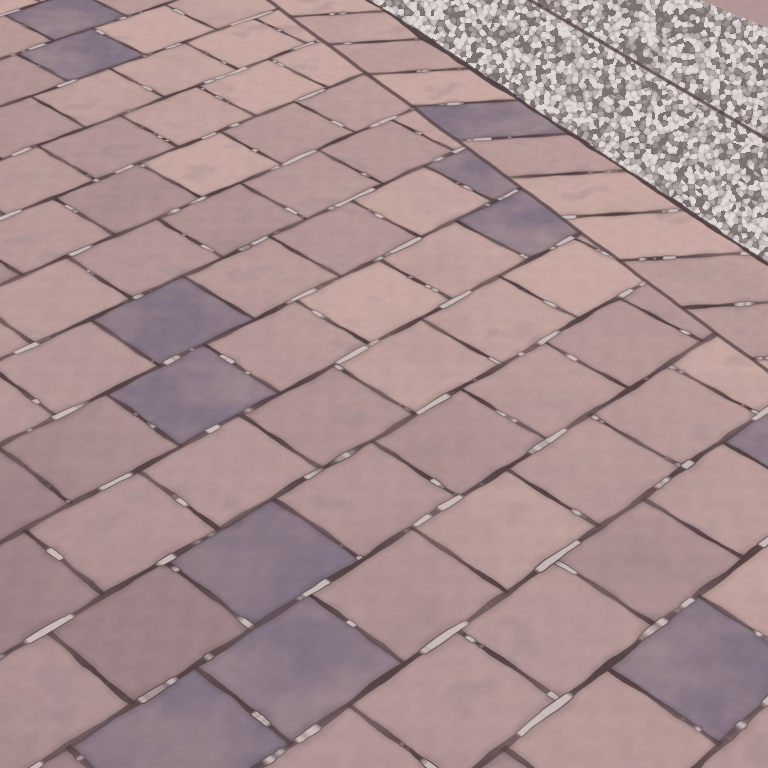
This texture is drawn by a WebGL 1 fragment shader. Its source:

```glsl
precision highp float;
// Weathered brick paving in perspective, with a brick edging and a pebbled kerb.
// A plane projection gives course and brick coordinates; layered sines wear the
// joints and mottle the clay, cellular noise makes the pebbles.
uniform vec2 u_resolution;

const vec3 PEACH = vec3(0.78, 0.66, 0.635);
const vec3 ROSE = vec3(0.70, 0.59, 0.585);
const vec3 MAUVE = vec3(0.61, 0.51, 0.52);
const vec3 VIOLET = vec3(0.51, 0.455, 0.51);
const vec3 JOINT = vec3(0.33, 0.26, 0.27);
const vec3 MORTAR = vec3(0.85, 0.80, 0.79);
const vec3 PEBBLE_DARK = vec3(0.48, 0.44, 0.44);
const vec3 PEBBLE_LIGHT = vec3(0.88, 0.85, 0.84);
const float BRICK_RATE = 8.3;    // bricks along a course
const float COURSE_RATE = 11.44; // courses towards the horizon
const float EDGE_RATE = 36.5;    // bricks along the edging
const float BED_WIDTH = 0.026;
const float CROSS_WIDTH = 0.019;
const float VIOLET_SHARE = 0.13;
const float PEBBLE_COUNT = 145.0;

float hash(vec2 p) {
  return fract(sin(dot(p, vec2(127.1, 311.7))) * 43758.55);
}

float ripple(vec2 p) {
  float sum = 0.0, amp = 0.5;
  for (int i = 0; i < 4; i++) {
    sum += amp * sin(p.x + 1.7 * sin(p.y));
    p = mat2(1.5, 1.2, -1.2, 1.5) * p + 2.3;
    amp *= 0.6;
  }
  return sum;
}

float seam(float d, float halfWidth, float aa) {
  return 1.0 - smoothstep(halfWidth - aa, halfWidth + aa, d);
}

// Signed distance to a line crossing the top at x0; positive on the paved side.
float side(vec2 q, float x0, float slope) {
  return (q.y - slope * (q.x - x0)) / sqrt(1.0 + slope * slope);
}

// Clay colour: one tone per brick, paler with light, some stained violet.
vec3 clay(vec2 id, vec2 p, float light) {
  float blotch = ripple(p * 3.0 + hash(id + 3.7) * 40.0);
  float grain = ripple(p * 21.0);
  float tone = light + 0.55 * (hash(id) - 0.5) + 0.10 * blotch;
  vec3 col = mix(MAUVE, ROSE, smoothstep(0.0, 0.5, tone));
  col = mix(col, PEACH, smoothstep(0.45, 0.95, tone));
  float stained = step(1.0 - VIOLET_SHARE, hash(id + 11.3));
  float stain = stained * (0.8 + 0.3 * blotch) + 0.22 * smoothstep(0.45, 1.0, blotch);
  return mix(col, VIOLET, clamp(stain, 0.0, 1.0)) + 0.012 * grain;
}

// Dark joint, broken along its length by crumbs of pale mortar.
vec3 fillJoint(vec3 col, float d, float width, float aa, float along, float key, float pale) {
  float wear = ripple(vec2(along, key * 7.3));
  float crumb = smoothstep(0.2, 0.55, wear + pale);
  float w = width * (1.0 + 0.35 * crumb + 0.25 * sin(along * 2.3 + key));
  float depth = 0.8 + 0.2 * sin(along * 0.8 + key * 4.1);
  col *= 1.0 - 0.10 * seam(d, w * 2.0, w + aa);
  col = mix(col, JOINT, depth * seam(d, w, aa));
  return mix(col, MORTAR, 0.85 * crumb * seam(d, w * 0.75, aa));
}

vec3 pebbles(vec2 p) {
  vec2 cell = floor(p);
  float nearest = 9.0, tone = 0.0;
  for (int j = -1; j <= 1; j++) {
    for (int i = -1; i <= 1; i++) {
      vec2 id = cell + vec2(float(i), float(j));
      float d = length(id + vec2(hash(id), hash(id + 5.1)) - p);
      if (d < nearest) { nearest = d; tone = hash(id + 9.4); }
    }
  }
  float shade = smoothstep(0.0, 0.75, tone) - 0.45 * smoothstep(0.35, 0.9, nearest);
  return mix(PEBBLE_DARK, PEBBLE_LIGHT, clamp(shade, 0.0, 1.0));
}

void main() {
  vec2 q = gl_FragCoord.xy / u_resolution;
  q.y = 1.0 - q.y; // measured down from the top
  float px = 1.0 / u_resolution.y;
  float light = 0.08 + 0.62 * (0.5 * q.x + 1.0 - q.y);

  // Field: running bond on the projected plane
  float horizon = q.y + 1.133 - 0.054 * q.x;
  float u = BRICK_RATE * (0.848 * q.x - q.y + 0.78) / horizon;
  float v = COURSE_RATE * (1.0286 - q.y - 0.637 * q.x) / horizon;
  float aa = 22.0 * px / (horizon * horizon);
  v += 0.012 * ripple(vec2(u * 4.0, floor(v + 0.5)));
  float row = floor(v), bed = floor(v + 0.5);
  float s = u + 0.5 * mod(row, 2.0) + 0.12 * (hash(vec2(row, 2.0)) - 0.5);
  s += 0.008 * ripple(vec2(v * 6.0, floor(s + 0.5)));
  float cross = floor(s + 0.5);
  vec3 col = clay(vec2(floor(s), row), vec2(u, v), light);
  col = fillJoint(col, abs(s - cross), CROSS_WIDTH, aa * 0.7, v * 6.0, cross + row * 3.1, -0.2);
  col = fillJoint(col, abs(v - bed), BED_WIDTH, aa, u * 5.0, bed, 0.05);

  // Edging: one row of bricks laid across the border
  float border = side(q, 0.349, 0.743) + 0.0008 * ripple(q * 40.0);
  float reach = q.y + 0.06 * q.x + 1.133;
  float e = -EDGE_RATE / reach + 0.004 * ripple(q * 60.0);
  float edgeAA = EDGE_RATE * px / (reach * reach);
  float edgeJoint = floor(e + 0.5);
  vec3 edging = clay(vec2(floor(e), 40.0), vec2(q.x * 9.0, e), light + 0.05);
  edging = fillJoint(edging, abs(e - edgeJoint), 0.032, edgeAA, q.x * 45.0, edgeJoint, 0.1);
  col = mix(edging, col, smoothstep(-px, px, border));
  col = mix(col, JOINT, 0.75 * seam(abs(border), 0.0022, px));

  // Kerb: pebbled slabs with a straight joint, and paving beyond
  float kerb = side(q, 0.479, 0.66) + 0.001 * ripple(q * 50.0);
  float slab = side(q, 0.69, 0.588);
  float beyond = side(q, 0.911, 0.41);
  vec3 stone = pebbles(q * PEBBLE_COUNT);
  stone = mix(stone, JOINT, 0.8 * seam(abs(slab), 0.0022, px));
  stone = mix(clay(vec2(70.0), q * 9.0, 0.35), stone, smoothstep(-px, px, beyond));
  col = mix(stone, col, smoothstep(-px, px, kerb));
  float gap = 0.0025 + 0.0018 * ripple(q * 23.0);
  col = mix(col, JOINT * 0.8, 0.85 * seam(abs(kerb), gap, px));

  gl_FragColor = vec4(clamp(col, 0.0, 1.0), 1.0);
}
```
